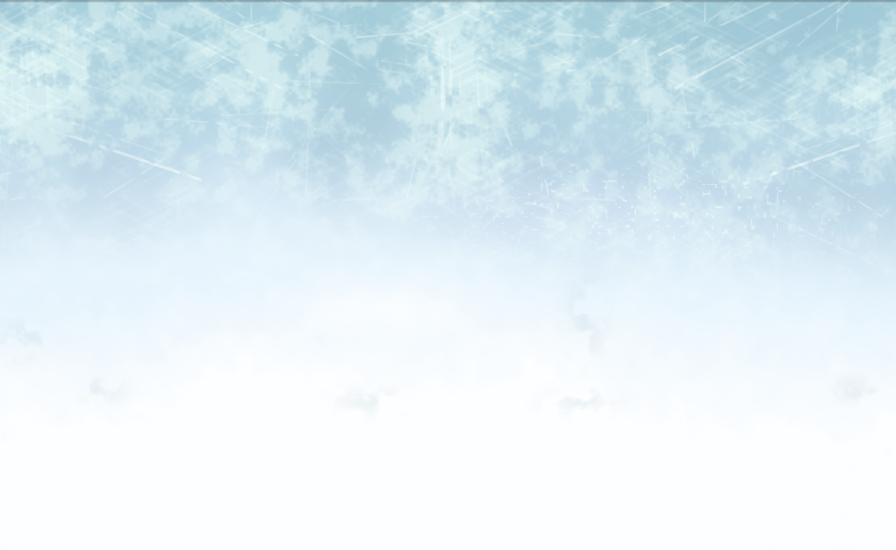
Reproduce this texture procedurally as a Shadertoy shader.

```glsl
// Scratched pale blue ice that melts downward into soft white snow.
// Layered noise makes frost and stains; hashed line segments, folded about
// a vertical axis, make the scratches. Units are canvas heights, y downward.
#define ASPECT 1.634
#define MIRROR_X 0.872
#define SCRATCHES 64
#define FROST_AMOUNT 0.78
#define SCRATCH_AMOUNT 0.50
#define ICE_TOP vec3(0.635, 0.795, 0.850)
#define ICE_LOW vec3(0.720, 0.830, 0.895)
#define FROST vec3(0.870, 0.955, 0.955)
#define HAZE vec3(0.900, 0.955, 0.990)
#define SNOW vec3(0.993, 0.997, 1.000)

float hash(vec2 p) {
    vec3 q = fract(vec3(p.xyx) * 0.1031);
    q += dot(q, q.yzx + 33.33);
    return fract((q.x + q.y) * q.z);
}

float noise(vec2 p) {
    vec2 i = floor(p), f = fract(p);
    f = f * f * (3.0 - 2.0 * f);
    return mix(mix(hash(i), hash(i + vec2(1, 0)), f.x),
               mix(hash(i + vec2(0, 1)), hash(i + vec2(1, 1)), f.x), f.y);
}

float fbm(vec2 p) {
    float sum = 0.0, amp = 0.5;
    for (int i = 0; i < 5; i++) {
        sum += amp * noise(p);
        p = mat2(1.6, 1.2, -1.2, 1.6) * p + 7.3;
        amp *= 0.5;
    }
    return sum;
}

// Soft elliptical spot
float spot(vec2 p, vec2 centre, vec2 radius) {
    vec2 d = (p - centre) / radius;
    return exp(-dot(d, d));
}

// Smooth line whose strength fades from a to b
float scratch(vec2 p, vec2 a, vec2 b, float width) {
    vec2 d = b - a;
    float h = clamp(dot(p - a, d) / dot(d, d), 0.0, 1.0);
    float px = 1.0 / iResolution.y;
    float line = 1.0 - smoothstep(width, width + 1.4 * px, length(p - a - d * h));
    return line * mix(0.45, 1.0, h);
}

// Fine noise stretched along a direction
float streaks(vec2 p, float angle) {
    float c = cos(angle), s = sin(angle);
    vec2 q = mat2(c, -s, s, c) * p;
    return smoothstep(0.58, 0.88, noise(q * vec2(14.0, 190.0)));
}

float scratches(vec2 p) {
    vec2 m = vec2(abs(p.x - MIRROR_X), p.y);
    float sum = 0.0;
    for (int i = 0; i < SCRATCHES; i++) {
        float k = float(i) + 1.0;
        vec2 a = vec2(hash(vec2(k, 1.7)) * 0.9, hash(vec2(k, 5.1)) * 0.48 - 0.03);
        float angle = mix(-0.75, 0.55, hash(vec2(k, 9.4)));
        angle += step(0.72, hash(vec2(k, 4.2))) * 1.3;
        float len = mix(0.05, 0.30, pow(hash(vec2(k, 2.9)), 2.0));
        vec2 b = a + len * vec2(cos(angle), sin(angle));
        sum += scratch(m, a, b, 0.0006) * mix(0.3, 0.9, hash(vec2(k, 8.8)));
    }
    // Long paired gouges
    sum += 1.5 * scratch(m, vec2(0.78, 0.235), vec2(0.485, 0.334), 0.0013);
    sum += scratch(m, vec2(0.66, 0.0), vec2(0.36, 0.16), 0.0010);
    sum += scratch(m, vec2(0.54, 0.0), vec2(0.33, 0.10), 0.0008);
    return sum * smoothstep(0.22, 0.55, noise(p * 75.0));
}

void mainImage(out vec4 fragColor, in vec2 fragCoord) {
    vec2 uv = fragCoord / iResolution.xy;
    vec2 p = vec2(uv.x * ASPECT, 1.0 - uv.y);
    vec2 m = vec2(abs(p.x - MIRROR_X), p.y);
    float cloud = fbm(p * 4.5 + 3.0);
    float grit = fbm(p * 34.0);
    float fine = noise(p * 170.0);

    // Ice with a violet band above the melting edge
    vec3 ice = mix(ICE_TOP, ICE_LOW, smoothstep(0.0, 0.35, p.y));
    ice = mix(ice, vec3(0.77, 0.83, 0.92), 0.65 * spot(p, vec2(1.02, 0.40), vec2(0.24, 0.08)));
    ice += 0.06 * (cloud - 0.48);

    // Broad frost patches, broken into flakes
    float patches = spot(p, vec2(0.03, 0.17), vec2(0.19, 0.13))
        + 0.75 * spot(m, vec2(0.31, 0.13), vec2(0.13, 0.11))
        + 0.95 * spot(p, vec2(0.82, 0.18), vec2(0.13, 0.17))
        + 0.65 * spot(p, vec2(1.60, 0.18), vec2(0.13, 0.12))
        + 0.45 * spot(p, vec2(0.70, 0.31), vec2(0.16, 0.08));
    float cover = 0.62 * patches + 1.1 * (cloud - 0.45);
    float flakes = smoothstep(0.42, 0.78, grit + 0.28 * cover + 0.16 * (fine - 0.5));
    float frost = clamp(0.42 * cover + flakes * (0.5 + 0.4 * cover), 0.0, 1.0);
    float brushed = streaks(m, -0.5) + streaks(m, 0.45) + streaks(p, 1.5) * patches;
    frost += 0.22 * brushed * smoothstep(0.35, 0.6, fbm(p * 9.0 + 11.0));
    vec3 col = mix(ice, FROST, clamp(frost * FROST_AMOUNT, 0.0, 1.0));

    // Scratches, upright scrape near the middle, bright specks on the right
    float marks = scratches(p) * SCRATCH_AMOUNT;
    marks += 0.65 * spot(p, vec2(0.81, 0.18), vec2(0.022, 0.11))
        * smoothstep(0.5, 0.72, noise(p * vec2(140.0, 38.0)));
    marks += 0.7 * spot(p, vec2(1.18, 0.40), vec2(0.34, 0.10)) * smoothstep(0.78, 0.92, fine);
    col = mix(col, vec3(0.94, 0.985, 0.98), clamp(marks, 0.0, 0.9));

    // Melt into haze, lower on the right, then into snow
    float edge = p.y - 0.075 * smoothstep(0.65, 1.1, p.x) + 0.10 * (cloud - 0.48);
    float melt = smoothstep(0.22, 0.49, edge);
    float centre = spot(p, vec2(0.70, 0.74), vec2(0.48, 0.24));
    float snow = smoothstep(0.50, 0.90, p.y + 0.22 * (cloud - 0.48)) + 0.55 * centre;
    snow += 0.5 * spot(p, vec2(0.69, 0.56), vec2(0.15, 0.05)) + 0.35 * (grit - 0.48);
    vec3 ground = mix(HAZE, SNOW, clamp(snow, 0.0, 1.0));
    col = mix(col, ground, melt);

    // Faint grey stains in the snow
    float stain = spot(p, vec2(1.07, 0.58), vec2(0.04, 0.09))
        + spot(m, vec2(0.69, 0.71), vec2(0.05, 0.025))
        + spot(m, vec2(0.19, 0.73), vec2(0.07, 0.025))
        + spot(p, vec2(0.04, 0.62), vec2(0.07, 0.04));
    col -= vec3(0.065, 0.045, 0.035) * stain * smoothstep(0.38, 0.65, grit);

    // Thin shaded rim along the top
    col *= 1.0 - 0.22 * (1.0 - smoothstep(0.001, 0.006, p.y));
    fragColor = vec4(clamp(col, 0.0, 1.0), 1.0);
}
```
